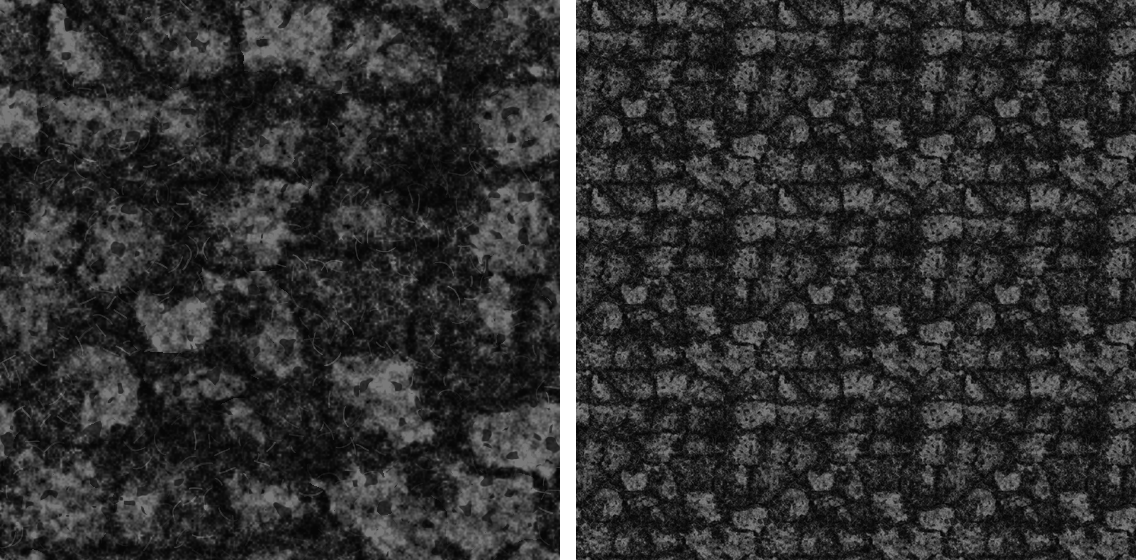
Left: one tile. Right: repeated 3 by 3.
Give the GLSL for this texture, as a Shadertoy shader.

```glsl
// A rough stone wall in greys, half overgrown by dark moss and dry stalks.
// Warped wrapping cells lay out the stones; layered noise frays their bare
// patches, and finer cells and noise give pits, moss clumps and grain.

vec2 hash2(vec2 p) {
    vec3 q = fract(p.xyx * vec3(0.1031, 0.1030, 0.0973));
    q += dot(q, q.yzx + 33.33);
    return fract((q.xx + q.yz) * q.zy);
}

// Value noise with n whole cells across the tile
float noise(vec2 p, float n) {
    p *= n;
    vec2 i = floor(p), f = p - i;
    f = f * f * (3.0 - 2.0 * f);
    vec2 a = mod(i, n), b = mod(i + 1.0, n);
    float low = mix(hash2(a + n).x, hash2(vec2(b.x, a.y) + n).x, f.x);
    float high = mix(hash2(vec2(a.x, b.y) + n).x, hash2(b + n).x, f.x);
    return mix(low, high, f.y);
}

float fbm(vec2 p, float n, int octaves) {
    float sum = 0.0, total = 0.0, amp = 1.0;
    for (int k = 0; k < octaves; k++) {
        sum += amp * noise(p, n);
        total += amp;
        amp *= 0.62;
        n *= 2.0;
    }
    return sum / total;
}

// Wrapping cells: nearest distance, second distance, random id of the nearest
vec3 cells(vec2 p, vec2 n) {
    p *= n;
    vec2 base = floor(p);
    vec3 best = vec3(9.0, 9.0, 0.0);
    for (int y = -2; y <= 2; y++)
    for (int x = -2; x <= 2; x++) {
        vec2 cell = base + vec2(x, y);
        vec2 key = mod(cell, n) + n;
        vec2 r = cell + 0.1 + 0.8 * hash2(key) - p;
        float d = pow(dot(r * r, r * r), 0.25); // squarish metric
        if (d < best.x) best = vec3(d, best.x, hash2(key + 71.0).y);
        else best.y = min(best.y, d);
    }
    return best;
}

// Thin bent stalks, one at most per cell
float stalks(vec2 p, float n) {
    p *= n;
    vec2 base = floor(p);
    float ink = 0.0;
    for (int y = -1; y <= 1; y++)
    for (int x = -1; x <= 1; x++) {
        vec2 cell = base + vec2(x, y);
        vec2 key = mod(cell, n) + n;
        vec2 shape = hash2(key + 13.0);
        float turn = 6.2832 * shape.x;
        vec2 r = p - cell - hash2(key);
        r = vec2(r.x * cos(turn) + r.y * sin(turn), r.y * cos(turn) - r.x * sin(turn));
        r.y += (shape.y - 0.5) * 1.6 * r.x * r.x;
        r.x = max(abs(r.x) - 0.2 - 0.5 * shape.y, 0.0);
        float strength = hash2(key + 41.0).x;
        ink = max(ink, strength * smoothstep(0.08, 0.02, length(r)));
    }
    return ink;
}

void mainImage(out vec4 fragColor, in vec2 fragCoord) {
    vec2 uv = fragCoord / iResolution.xy;
    vec2 coarse = vec2(fbm(uv, 5.0, 3), fbm(uv + 0.37, 5.0, 3)) - 0.5;
    vec2 fine = vec2(fbm(uv, 40.0, 2), fbm(uv + 0.61, 40.0, 2)) - 0.5;
    vec2 p = uv + 0.1 * coarse + 0.014 * fine;

    // Stones, and where they are bare of moss
    vec3 stone = cells(p, vec2(5.0, 6.0));
    float gap = stone.y - stone.x;
    float ragged = fbm(uv + 0.19, 10.0, 5);
    float bareness = 0.5 * smoothstep(0.0, 0.45, gap) + 0.3 * (stone.z - 0.5) + 1.8 * (ragged - 0.5);
    float bare = smoothstep(0.25, 0.47, bareness);

    // Fine grain shared by both surfaces
    float grain = fbm(uv, 64.0, 3);
    float speck = noise(uv + 0.43, 230.0);

    // Moss: rounded clumps, dark crevices and stalks
    vec3 clump = cells(uv + 0.02 * fine, vec2(44.0));
    float moss = 0.025 + 0.62 * pow(0.7 * grain + 0.3 * speck, 3.0);
    moss *= 1.3 - 0.5 * clump.x;
    moss *= 0.65 + 0.7 * fbm(uv + 0.71, 8.0, 3);
    moss *= 1.0 - 0.5 * smoothstep(0.14, 0.0, gap);
    float thicket = smoothstep(0.35, 0.65, noise(uv + 0.27, 7.0));
    moss += 0.17 * stalks(uv + 0.006 * fine, 34.0) * (0.3 + 0.7 * thicket);

    // Stone: grainy rock, pale lichen and pits
    float rock = 0.27 + 0.07 * (stone.z - 0.5) + 0.55 * (grain - 0.5) + 0.14 * (speck - 0.5);
    float lichen = smoothstep(0.46, 0.62, fbm(uv + 0.83, 14.0, 4));
    rock += 0.12 * lichen;
    vec3 pit = cells(uv + 0.03 * fine, vec2(28.0));
    rock *= 1.0 - 0.6 * smoothstep(0.06, -0.06, pit.x - 0.36 * pit.z * pit.z);

    float shade = mix(moss, rock, bare);
    fragColor = vec4(vec3(clamp(shade, 0.025, 0.48)), 1.0);
}
```
